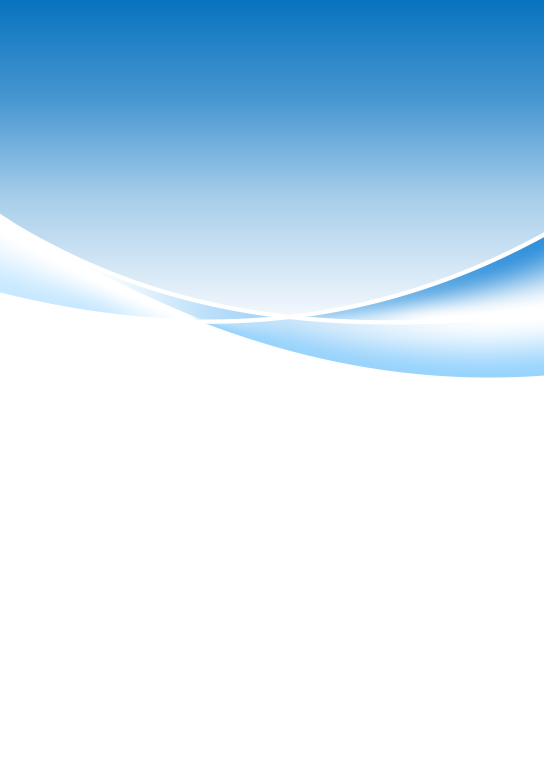
Give the GLSL for this background, as a WebGL 2 fragment shader.

```glsl
#version 300 es
precision highp float;
uniform vec2 u_resolution;
out vec4 outColor;

// Height of a cubic curve, measured down from the top edge
float curve(vec4 k, float x) {
  return k.x + x * (k.y + x * (k.z + x * k.w));
}

// Signed distance to a curve in canvas heights, positive below it
float below(vec4 k, vec2 p) {
  float slope = k.y + p.x * (2.0 * k.z + 3.0 * k.w * p.x);
  slope *= u_resolution.y / u_resolution.x;
  return (p.y - curve(k, p.x)) / sqrt(1.0 + slope * slope);
}

// Antialiased coverage where d is positive
float cover(float d) {
  return clamp(d * u_resolution.y + 0.5, 0.0, 1.0);
}

// Vertical sky gradient of the top panel
vec3 panelColor(float y) {
  vec3 c = mix(vec3(0.03, 0.45, 0.75), vec3(0.28, 0.59, 0.82), clamp(y / 0.13, 0.0, 1.0));
  c = mix(c, vec3(0.66, 0.81, 0.92), clamp((y - 0.13) / 0.13, 0.0, 1.0));
  return mix(c, vec3(0.95, 0.97, 0.99), clamp((y - 0.26) / 0.15, 0.0, 1.0));
}

void main() {
  vec2 p = gl_FragCoord.xy / u_resolution;
  p.y = 1.0 - p.y;

  // Three sweeping curves that cross each other
  vec4 falling = vec4(0.2822, 0.448, -0.449, 0.128);
  vec4 rising = vec4(0.3836, 0.1764, -0.2, -0.0544);
  vec4 lower = vec4(0.282, 0.466, -0.259, 0.0);
  float yFall = curve(falling, p.x);
  float yRise = curve(rising, p.x);
  float yLow = curve(lower, p.x);
  float dFall = below(falling, p);
  float dRise = below(rising, p);
  float dLow = below(lower, p);
  vec3 white = vec3(1.0);
  vec3 color = white;

  // Left ribbon, tinted toward its lower edge
  float g = clamp((p.y - yLow) / max(yRise - yLow, 0.001), 0.0, 1.0);
  float fade = 1.0 - smoothstep(0.15, 0.36, p.x);
  vec3 leftTint = mix(white, vec3(0.78, 0.91, 1.0), smoothstep(0.1, 1.0, g) * fade);
  color = mix(color, leftTint, cover(min(dLow, -dRise)));

  // Thin lens between the falling and lower curves
  vec3 lensTint = mix(white, vec3(0.66, 0.84, 0.97), smoothstep(0.12, 0.5, p.x));
  color = mix(color, lensTint, cover(min(dFall, min(-dLow, -dRise))));

  // Lower right ribbon, white at its crest
  float crest = max(yFall, yRise);
  g = clamp((p.y - crest) / max(yLow - crest, 0.001), 0.0, 1.0);
  vec3 crestTint = mix(vec3(0.75, 0.88, 0.98), white, smoothstep(0.4, 0.95, p.x));
  vec3 lowTint = mix(crestTint, vec3(0.60, 0.83, 0.99), smoothstep(0.0, 1.0, g));
  color = mix(color, lowTint, cover(min(-dLow, min(dFall, dRise))));

  // Upper right wedge, deepest at the corner
  g = clamp((p.y - yRise) / max(yFall - yRise, 0.001), 0.0, 1.0);
  vec3 wedgeTint = mix(vec3(0.62, 0.81, 0.95), vec3(0.20, 0.57, 0.86), smoothstep(0.55, 1.0, p.x));
  wedgeTint = mix(wedgeTint, white, smoothstep(0.05, 0.95, g) * smoothstep(0.5, 0.8, p.x));
  color = mix(color, wedgeTint, cover(min(dRise, -dFall)));

  // Top panel above both crossing curves
  color = mix(color, panelColor(p.y), cover(min(-dFall, -dRise)));

  // White outlines; the lower curve is stroked only inside the left ribbon
  float stroke = max(cover(0.0028 - abs(dFall)), cover(0.0028 - abs(dRise)));
  float innerStroke = cover(0.0032 - abs(dLow)) * (1.0 - smoothstep(0.34, 0.39, p.x));
  color = mix(color, white, max(stroke, innerStroke));

  outColor = vec4(color, 1.0);
}
```
